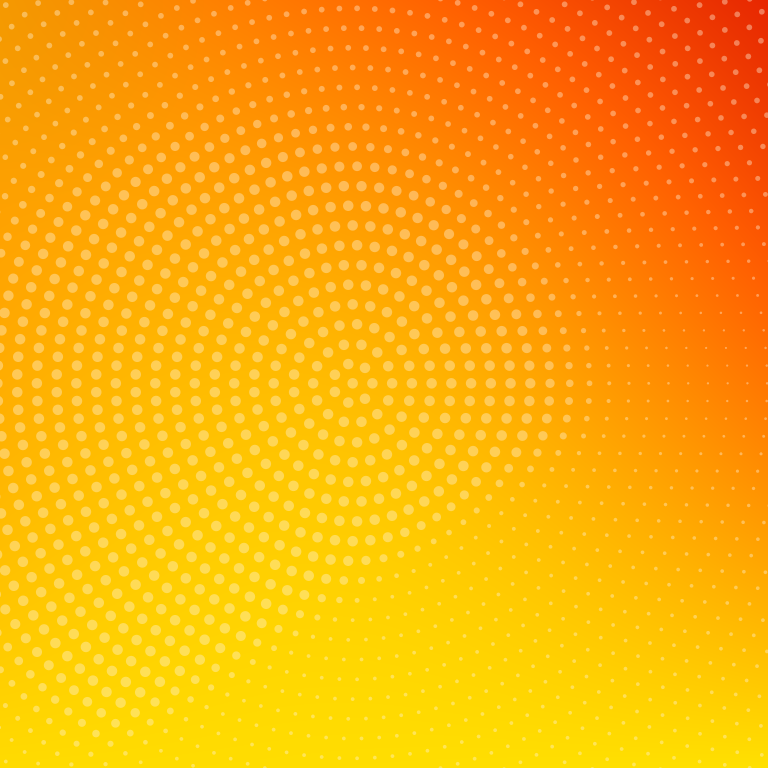
A Shadertoy shader for this background:

```glsl
// Warm yellow-to-red gradient overlaid with concentric rings of pale dots.
// Ring n holds 7n evenly spaced dots; each dot's radius comes from a smooth
// size field sampled at the dot's own centre.

const float TAU = 6.2831853;

// Corner blend of the green channel plus a soft central swell drives the hue.
vec3 background(vec2 uv) {
    vec2 wave = sin(uv * TAU * 0.5);
    float green = mix(mix(0.86, 0.88, uv.x), mix(0.60, 0.15, uv.x), uv.y);
    green += wave.x * (0.04 * uv.y + 0.13 * wave.y) - 0.05 * wave.y;
    float red = 1.0 - 0.09 * smoothstep(0.40, 0.14, green);
    red -= 0.04 * smoothstep(0.35, 0.0, distance(uv, vec2(0.0, 1.0)));
    return vec3(red, green, 0.005);
}

// Centre of the ring dot closest to p.
vec2 nearestDot(vec2 p, vec2 hub, float spacing) {
    vec2 q = p - hub;
    float ring = floor(length(q) / spacing + 0.5);
    if (ring < 0.5) return hub;
    float stepAngle = TAU / (7.0 * ring);
    float angle = floor(atan(q.y, q.x) / stepAngle + 0.5) * stepAngle;
    return hub + ring * spacing * vec2(cos(angle), sin(angle));
}

// Large dots in a disc trimmed by a slanted line, small ones elsewhere.
float dotRadius(vec2 c) {
    float disc = smoothstep(0.50, 0.36, distance(c, vec2(0.326, 0.414)));
    float trim = smoothstep(0.10, 0.02, dot(c, vec2(0.56, -0.83)));
    vec2 dip = (c - vec2(0.94, 0.557)) / 0.17;
    float small = mix(0.0024, 0.0037, smoothstep(0.2, 0.9, c.y));
    small -= 0.0017 * exp(-dot(dip, dip));
    return mix(small, 0.0068, disc * trim);
}

void mainImage(out vec4 fragColor, in vec2 fragCoord) {
    vec2 uv = fragCoord / iResolution.xy;
    vec2 p = fragCoord / iResolution.y;
    float pixel = 1.0 / iResolution.y;

    vec3 color = background(uv);

    // Translucent cream dots with edges softened over about one pixel
    vec2 center = nearestDot(p, vec2(0.4592, 0.5009), 0.0257);
    float edge = distance(p, center) - dotRadius(center);
    float coverage = clamp(0.5 - edge / pixel, 0.0, 1.0);
    color = mix(color, vec3(1.0, 0.95, 0.85), 0.4 * coverage);

    fragColor = vec4(color, 1.0);
}
```
